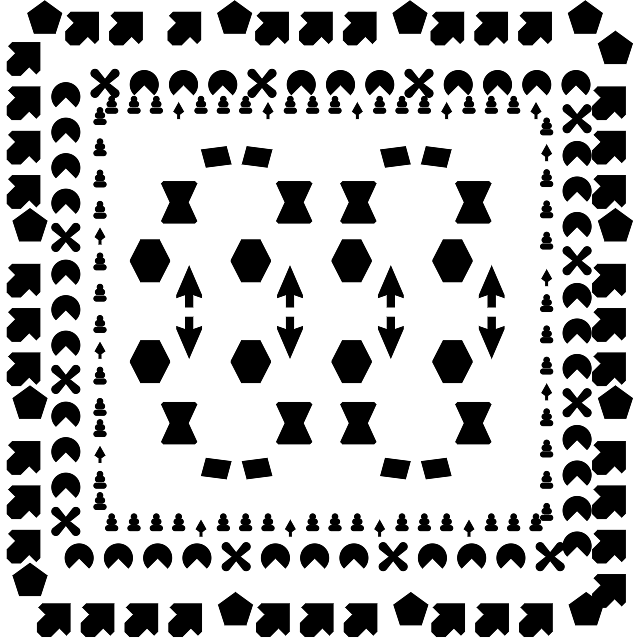
A Shadertoy shader for this pattern:

```glsl
// Black cut-out shapes on white: three nested square borders of alternating
// motifs (arrows, fans, bushes) around a mirrored centre of hexagons and arrows.
// Every motif is a small distance function, placed by loops and folding.

const float UNITS = 768.0;             // layout units across the canvas, y down
const vec3 PAPER = vec3(1.0);
const vec3 INK = vec3(0.0);
const vec2 OUTER_START = vec2(63.2, 71.0), OUTER_STEP = vec2(52.6, 53.2);
const vec2 PENTAGON_SHIFT = vec2(8.0, -12.0);
const float FAN_STEP_X = 47.1, FAN_STEP_Y = 42.6;
const float BUSH_STEP_X = 26.8, BUSH_STEP_Y = 37.5, BUSH_GROUP = 137.0;
const float SPADE_DROP = 6.5;
const float HEX_STEP = 121.0, PAIR_STEP = 215.0;

float segment(vec2 p, float halfLength, float radius) {
    return length(vec2(max(abs(p.x) - halfLength, 0.0), p.y)) - radius;
}

// ---- Border motifs ----
float pentagon(vec2 p) {
    p.x = abs(p.x);
    return max(p.y, max(dot(p, vec2(0.951, 0.309)), dot(p, vec2(0.588, -0.809)))) - 18.0;
}

float diagonalArrow(vec2 p) {
    p.y = -p.y;
    float along = (p.x + p.y) * 0.7071, across = abs(p.x - p.y) * 0.7071;
    float head = max(max(p.x, p.y) - 20.5, max(-along - 2.0, across - 24.0));
    float stem = max(across - 12.0, max(-min(p.x, p.y) - 20.0, -along - 24.0));
    return min(head, max(stem, along - 10.0));
}

float fan(vec2 p) {
    p.y -= 1.5;
    float notch = (p.y - abs(p.x) - 1.0) * 0.7071;
    return max(length(p) - 17.5, notch);
}

float petalCross(vec2 p) {
    p = abs(p);
    float t = clamp((p.x + p.y) / 24.0, 0.0, 1.0);
    return length(p - 12.0 * t) - mix(3.5, 5.5, t);
}

float bush(vec2 p) {
    float top = length(p + vec2(0.0, 7.0)) - 4.0;
    float middle = segment(p + vec2(0.0, 1.0), 2.2, 4.0);
    return min(top, min(middle, segment(p - vec2(0.0, 6.8), 4.3, 3.7)));
}

float spade(vec2 p) {
    p.x = abs(p.x);
    float leaf = max(dot(p, vec2(0.87, -0.49)) - 5.0, dot(p, vec2(0.6, 0.8)) - 5.2);
    float stem = max(p.x - 1.8, abs(p.y - 6.0) - 4.5);
    return min(leaf, stem);
}

// ---- Tiles choosing the main motif or its accent ----
float outerTile(vec2 p, bool accent) {
    return accent ? pentagon(p - PENTAGON_SHIFT) : diagonalArrow(p);
}
float middleTile(vec2 p, bool accent) {
    return accent ? petalCross(p) : fan(p);
}
float innerTile(vec2 p, bool accent) {
    return accent ? spade(p - vec2(0.0, SPADE_DROP)) : bush(p);
}

// ---- Borders ----
float wideBorders(vec2 p) {
    float d = UNITS;
    for (int i = 0; i < 13; i++) {
        float t = float(i);
        bool fourth = i % 4 == 0, notFirst = fourth && i > 0, notLast = fourth && i < 12;
        vec2 c = OUTER_START + OUTER_STEP * t;
        float cornerShift = i < 3 ? 17.5 : 0.0;
        d = min(d, outerTile(p - vec2(c.x - cornerShift, 34.5), fourth));
        d = min(d, outerTile(p - vec2(c.x + 1.0, 744.5), notFirst));
        d = min(d, outerTile(p - vec2(28.0, c.y), notFirst));
        d = min(d, outerTile(p - vec2(730.5, c.y), notLast));

        float x = FAN_STEP_X * t, y = FAN_STEP_Y * t;
        d = min(d, middleTile(p - vec2(126.0 + x, 100.0), notLast));
        d = min(d, middleTile(p - vec2(95.0 + x, 668.0), notFirst));
        d = min(d, middleTile(p - vec2(79.0, 114.5 + y), notFirst));
        d = min(d, middleTile(p - vec2(692.5, 142.5 + y), notLast));
    }
    return d;
}

float bushBorder(vec2 p) {
    float d = UNITS;
    for (int i = 0; i < 20; i++) {
        float x = 134.0 + BUSH_STEP_X * float(i);
        d = min(d, innerTile(p - vec2(x, 126.0), i % 4 == 3));
        d = min(d, innerTile(p - vec2(x, 627.0), i % 4 == 0 && i > 0));
    }
    // Sides run in groups of four, squeezed near the corners
    for (int i = 0; i < 15; i++) {
        float y = 139.5 + BUSH_GROUP * float(i / 4) + BUSH_STEP_Y * float(i % 4);
        float squeeze = i == 14 ? 24.0 : (i > 10 ? 12.0 : 0.0);
        d = min(d, innerTile(p - vec2(120.0, y - squeeze), i % 4 == 0 && i > 0));
        if (i < 13) {
            float shift = i < 4 ? 37.0 : (i == 12 ? 64.0 : 50.0);
            d = min(d, innerTile(p - vec2(656.0, y + shift), i % 4 == 0 && i < 12));
        }
    }
    return min(d, bush(p - vec2(656.0, 152.0)));
}

// ---- Mirrored centre ----
float centre(vec2 p) {
    float column = clamp(round((p.x - 180.0) / HEX_STEP), 0.0, 3.0);
    vec2 h = abs(vec2(p.x - 180.0 - HEX_STEP * column, abs(p.y - 373.5) - 60.5));
    float d = max(max(h.x - 24.2, h.y - 25.8), dot(h, vec2(0.89, 0.456)) - 22.0);

    column = clamp(round((p.x - 227.0) / HEX_STEP), 0.0, 3.0);
    vec2 a = abs(p - vec2(227.0 + HEX_STEP * column, 374.5));
    float head = max((a.x + 0.43 * (a.y - 56.5)) * 0.92, 22.0 - 0.35 * a.x - a.y);
    float stem = max(a.x - 5.0, abs(a.y - 16.0) - 10.5);
    d = min(d, min(max(head, a.x - 15.5), stem));

    float pair = clamp(round((p.x - 284.0) / PAIR_STEP), 0.0, 1.0);
    vec2 q = abs(p - vec2(284.0 + PAIR_STEP * pair, 375.3));
    vec2 g = abs(q - vec2(69.0, 132.5));
    float hourglass = max(max(g.y - 25.5, g.x - 22.0), (g.x - 11.5 - 0.46 * g.y) * 0.91);
    hourglass = max(hourglass, (g.x + g.y - 44.5) * 0.7071);
    vec2 s = q - vec2(24.5, 187.0);
    float slab = max(abs(dot(s, vec2(0.128, 0.992))) - 11.3, abs(dot(s, vec2(0.965, -0.263))) - 15.5);
    return min(d, min(hourglass, slab));
}

void mainImage(out vec4 fragColor, in vec2 fragCoord) {
    vec2 p = fragCoord / iResolution.xy * UNITS;
    p.y = UNITS - p.y;
    float pixel = UNITS / min(iResolution.x, iResolution.y);
    float d = min(centre(p), min(wideBorders(p), bushBorder(p)));
    float ink = smoothstep(0.5 * pixel, -0.5 * pixel, d);
    fragColor = vec4(mix(PAPER, INK, ink), 1.0);
}
```
